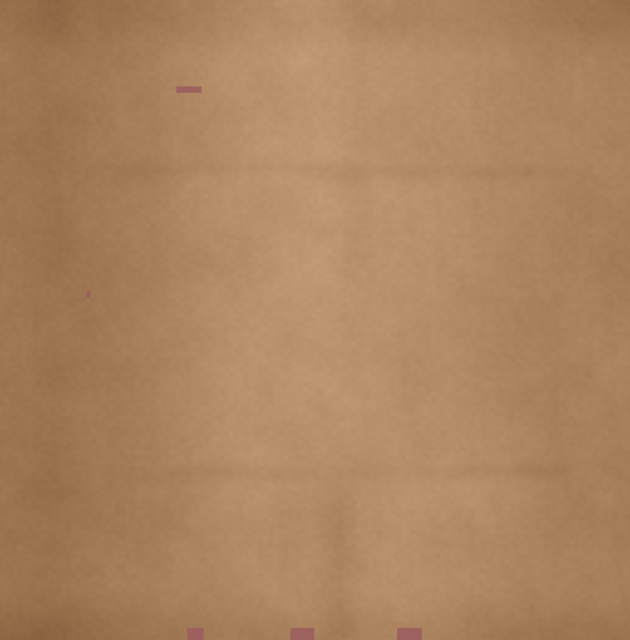
This texture is drawn by a WebGL 2 fragment shader. Its source:

```glsl
#version 300 es
precision highp float;

uniform vec2 u_resolution;
out vec4 fragColor;

float hash(vec2 p) {
    return fract(sin(dot(p, vec2(127.1, 311.7))) * 43758.5453);
}

float valueNoise(vec2 p) {
    vec2 cell = floor(p);
    vec2 f = fract(p);
    f = f * f * (3.0 - 2.0 * f);
    return mix(mix(hash(cell), hash(cell + vec2(1, 0)), f.x),
               mix(hash(cell + vec2(0, 1)), hash(cell + vec2(1, 1)), f.x), f.y);
}

// Layered noise centred on zero
float clouds(vec2 p) {
    float sum = 0.0;
    float amplitude = 0.5;
    for (int i = 0; i < 5; i++) {
        sum += amplitude * (valueNoise(p) - 0.5);
        p = mat2(1.6, 1.2, -1.2, 1.6) * p + 7.3;
        amplitude *= 0.55;
    }
    return sum;
}

// Soft ridge of the given half width
float ridge(float offset, float width) {
    return exp(-offset * offset / (width * width));
}

float boxMask(vec2 p, vec2 halfSize) {
    vec2 d = abs(p) - halfSize;
    return 1.0 - smoothstep(-0.001, 0.001, max(d.x, d.y));
}

void main() {
    vec2 uv = gl_FragCoord.xy / u_resolution;
    vec2 p = gl_FragCoord.xy / u_resolution.y;

    // Broad light: dim left side, bright centre, softer right side
    float tone = 0.26 + 0.5 * smoothstep(0.04, 0.45, uv.x)
                      * (1.0 - 0.72 * smoothstep(0.55, 1.0, uv.x));
    tone -= 0.08 * ridge(uv.x - 0.08, 0.04);
    tone += 0.11 * ridge(uv.x - 0.49, 0.07) * smoothstep(0.4, 0.75, uv.y);
    tone += 0.1 * ridge(length(uv - vec2(0.72, 0.25)), 0.15);

    // Worn top and bottom borders
    tone -= 0.2 * smoothstep(0.9, 0.98, uv.y);
    tone -= 0.26 * (1.0 - smoothstep(0.0, 0.1, uv.y));

    // Fold lines, broken up by noise
    float wobble = 0.012 * (valueNoise(p * 9.0) - 0.5);
    float wear = 0.5 + valueNoise(p * vec2(14.0, 5.0));
    float span = smoothstep(0.1, 0.3, uv.x) * (1.0 - smoothstep(0.8, 0.98, uv.x));
    tone -= 0.13 * wear * span * ridge(uv.y - 0.733 + wobble, 0.013);
    tone -= 0.09 * wear * span * ridge(uv.y - 0.262 + wobble, 0.012);
    tone -= 0.2 * ridge(uv.x - 0.54 + wobble, 0.028)
                * (1.0 - smoothstep(0.18, 0.27, uv.y));
    tone -= 0.07 * ridge(uv.x - 0.57 + wobble, 0.025) * smoothstep(0.4, 0.6, uv.y);

    // Mottling and fine grain
    tone += 0.34 * clouds(p * 5.0 + 3.0) + 0.16 * clouds(p * 22.0);
    tone += 0.09 * (valueNoise(p * 130.0) - 0.5);
    tone += 0.07 * (valueNoise(p * vec2(210.0, 190.0) + 31.0) - 0.5);

    vec3 color = mix(vec3(0.57, 0.415, 0.275), vec3(0.765, 0.615, 0.465), tone);

    // Small mauve flecks, three along the bottom edge and two above
    float flecks = 0.0;
    for (int i = 0; i < 5; i++) {
        float n = float(i);
        bool onEdge = i < 3;
        vec2 center = onEdge ? vec2(0.31 + 0.17 * n, 0.008)
                             : vec2(0.78 - 0.16 * n, 1.82 - 0.32 * n);
        vec2 halfSize = onEdge ? vec2(0.008 + 0.014 * hash(vec2(n, 4.0)), 0.011)
                               : vec2(0.071 - 0.017 * n, 0.005);
        flecks = max(flecks, boxMask(uv - center, halfSize));
    }
    color = mix(color, vec3(0.61, 0.37, 0.37), 0.9 * flecks);

    fragColor = vec4(color, 1.0);
}
```
